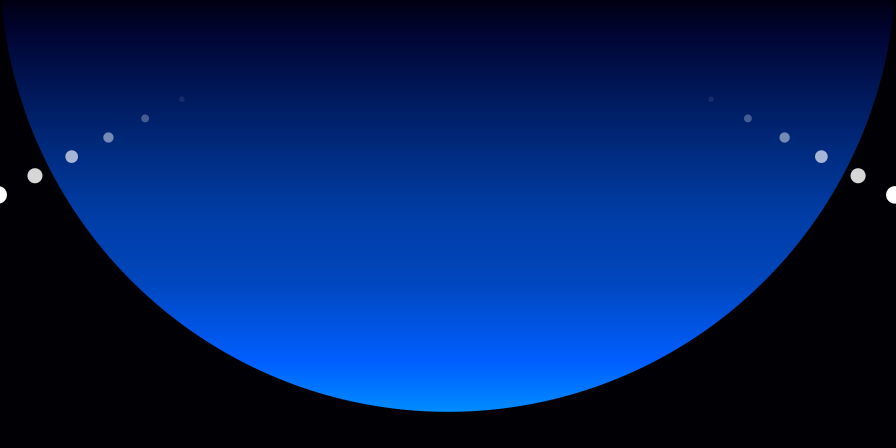
This background is drawn by a Shadertoy shader. Its source:

```glsl
// A large disc hangs from the top of a near-black field, filled with a vertical
// gradient from midnight to bright blue. Two mirrored trails of white dots rise
// inwards from the sides, shrinking and fading. Lengths are in canvas heights.

const vec3 BACKDROP = vec3(0.0, 0.0, 0.02);
const vec3 DOT_COLOR = vec3(1.0);

const float DISC_CENTER_Y = 1.0807;
const float DISC_RADIUS = 1.0;

const int DOT_COUNT = 6;
const float MIRROR_SHIFT = -0.0033;           // trail axis relative to the middle
const vec2 DOT_START = vec2(1.0007, 0.565);   // outermost dot, x from the axis
const vec2 DOT_STEP = vec2(-0.082, 0.0427);
const float DOT_RADIUS = 0.0195;
const float DOT_SHRINK = 0.0027;
const float DOT_OPACITY = 1.03;
const float DOT_FADE = 0.19;

// Gradient stops from top to bottom: rgb colour, height in w
const int STOP_COUNT = 7;
const vec4 STOPS[STOP_COUNT] = vec4[STOP_COUNT](
    vec4(0.0, 0.0, 0.07, 1.0),
    vec4(0.0, 0.02, 0.2, 0.922),
    vec4(0.0, 0.155, 0.47, 0.6875),
    vec4(0.0, 0.235, 0.64, 0.531),
    vec4(0.0, 0.275, 0.74, 0.375),
    vec4(0.0, 0.37, 1.0, 0.193),
    vec4(0.0, 0.55, 1.0, 0.081)
);

vec3 discGradient(float y) {
    vec3 color = STOPS[0].rgb;
    for (int i = 1; i < STOP_COUNT; i++) {
        float t = (STOPS[i - 1].w - y) / (STOPS[i - 1].w - STOPS[i].w);
        color = mix(color, STOPS[i].rgb, clamp(t, 0.0, 1.0));
    }
    return color;
}

// Antialiased coverage of a circle
float circleMask(vec2 offset, float radius, float pixel) {
    return clamp(0.5 + (radius - length(offset)) / pixel, 0.0, 1.0);
}

void mainImage(out vec4 fragColor, in vec2 fragCoord) {
    float pixel = 1.0 / iResolution.y;
    vec2 p = vec2(fragCoord.x - 0.5 * iResolution.x, fragCoord.y) * pixel;

    // Disc over the backdrop
    float disc = circleMask(p - vec2(0.0, DISC_CENTER_Y), DISC_RADIUS, pixel);
    vec3 color = mix(BACKDROP, discGradient(p.y), disc);

    // Mirrored dot trails
    vec2 mirrored = vec2(abs(p.x - MIRROR_SHIFT), p.y);
    for (int i = 0; i < DOT_COUNT; i++) {
        float n = float(i);
        vec2 center = DOT_START + n * DOT_STEP;
        float dotMask = circleMask(mirrored - center, DOT_RADIUS - n * DOT_SHRINK, pixel);
        float opacity = clamp(DOT_OPACITY - n * DOT_FADE, 0.0, 1.0);
        color = mix(color, DOT_COLOR, dotMask * opacity);
    }

    fragColor = vec4(color, 1.0);
}
```
